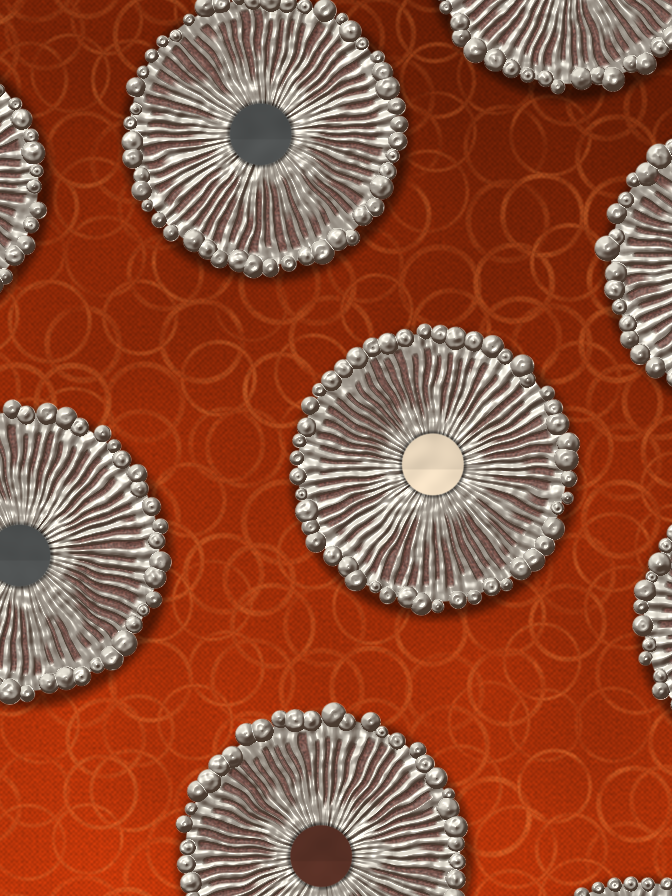
Reproduce this pattern procedurally as a WebGL 2 fragment shader.

```glsl
#version 300 es
precision highp float;
// Silver relief medallions with mirror hubs on orange canvas stamped with rings.

#define GROOVES 56.0
#define BEADS 48.0
#define DISC_RADIUS 0.203
#define MIRROR_RADIUS 0.047
#define RING_CELL 0.088
#define RING_RADIUS 0.056
#define RING_WIDTH 0.0037
#define WEAVE 130.0

uniform vec2 u_resolution;
out vec4 fragColor;

const float TAU = 6.28319;
const vec3 ORANGE = vec3(0.62, 0.175, 0.03);
const vec3 RING = vec3(0.76, 0.36, 0.15);
const vec3 SILVER_DARK = vec3(0.29, 0.23, 0.19);
const vec3 SILVER = vec3(0.62, 0.59, 0.55);
const vec3 SILVER_LIGHT = vec3(0.88, 0.86, 0.81);
const vec3 GROOVE_RED = vec3(0.43, 0.25, 0.22);

vec2 hash2(vec2 p) {
  p = vec2(dot(p, vec2(127.1, 311.7)), dot(p, vec2(269.5, 183.3)));
  return fract(sin(p) * 43758.5);
}

float corner(vec2 cell, vec2 f, vec2 o) {
  return dot(hash2(cell + o) * 2.0 - 1.0, f - o);
}

float gradientNoise(vec2 p) {
  vec2 i = floor(p), f = fract(p), u = f * f * (3.0 - 2.0 * f);
  return mix(mix(corner(i, f, vec2(0, 0)), corner(i, f, vec2(1, 0)), u.x),
             mix(corner(i, f, vec2(0, 1)), corner(i, f, vec2(1, 1)), u.x), u.y);
}

// Loose staggered grid: s is the column (-1..1), j the row from the top.
vec2 medallionCenter(float s, float j) {
  float x = 0.392 + j * (0.458 - 0.207 * j) + s * (0.498 + 0.047 * j * j)
          + s * s * (-0.042 + j * (0.042 * j - 0.069));
  float y = 0.196 + j * (0.462 + 0.038 * j) - s * (0.174 + j * (0.035 + 0.007 * j))
          - s * s * (0.101 - 0.01 * j);
  return vec2(x, y);
}

// Height of a medallion; also gives its outline distance and groove mask.
float relief(vec2 q, float radius, float seed, out float edge, out float groove) {
  float r = length(q), turn = atan(q.y, q.x) / TAU;
  float t = (turn + 0.011 * gradientNoise(q * 22.0 + seed)) * GROOVES;
  float f = fract(t) - 0.5, arc = TAU * r / GROOVES;
  vec2 h = hash2(vec2(mod(floor(t), GROOVES), seed));
  float start = radius * mix(0.32, 0.75, h.x * h.x);
  float stop = radius * mix(0.84, 0.93, h.y);
  groove = smoothstep(0.0015, -0.0015, abs(f) * arc - arc * mix(0.11, 0.27, h.y))
         * smoothstep(start, start + 0.02, r) * (1.0 - smoothstep(stop - 0.008, stop, r));
  float height = 0.0045 * (1.0 - groove)
    - 0.0022 * cos(TAU * f) * smoothstep(0.05, 0.12, r)
    + 0.004 * gradientNoise(q / max(r, 0.001) * 13.0 + r * 9.0 + seed)
    + 0.0035 * gradientNoise(q * 75.0 + seed);

  // Beads around the rim
  edge = r - radius;
  for (float k = -1.0; k <= 1.0; k++) {
    float id = floor(turn * BEADS) + k;
    vec2 b = hash2(vec2(mod(id, BEADS) + 91.0, seed));
    float angle = TAU * (id + 0.5 + 0.4 * (b.x - 0.5)) / BEADS;
    float size = radius * mix(0.045, 0.092, b.y);
    float d = length(q - (radius + 0.014 * (b.x - 0.5)) * vec2(cos(angle), sin(angle)));
    edge = min(edge, d - size);
    if (d < size) {
      float dome = sqrt(size * size - d * d) + 0.0012 * sin(d / size * 7.0 + b.x * TAU);
      height = max(height, 0.003 + dome + 0.003 * gradientNoise(q * 110.0));
    }
  }
  return height;
}

vec3 canvas(vec2 p, float px) {
  vec3 color = ORANGE * (0.78 + 0.3 * p.y - 0.22 * p.x * (1.0 - 0.6 * p.y));
  color *= 1.0 + 0.14 * gradientNoise(p * 5.0);
  vec2 cell = floor(p / RING_CELL);
  float paint = 0.0;
  for (int y = -1; y <= 1; y++) for (int x = -1; x <= 1; x++) {
    vec2 id = cell + vec2(x, y), h = hash2(id + 7.0), g = hash2(id + 53.0);
    vec2 q = p - (id + 0.5 + 0.7 * (h - 0.5)) * RING_CELL;
    float d = abs(length(q) - RING_RADIUS * mix(0.9, 1.08, g.x)) - RING_WIDTH * mix(0.6, 1.2, h.y);
    float wear = clamp(0.65 + 0.9 * gradientNoise(q * 28.0 + id * 3.0), 0.1, 1.0);
    paint = max(paint, smoothstep(px + 0.001, -px - 0.001, d) * wear * mix(0.4, 0.95, g.y));
  }
  color = mix(color, RING * (0.85 + 0.2 * p.y), paint * 0.85);
  float weave = sin(p.x * TAU * WEAVE) * sin(p.y * TAU * WEAVE);
  return color * (1.0 + 0.07 * weave + 0.16 * gradientNoise(p * 190.0));
}

void main() {
  float px = 1.0 / u_resolution.x;
  vec2 p = vec2(gl_FragCoord.x, u_resolution.y - gl_FragCoord.y) * px; // y runs down

  // Nearest medallion
  float nearest = 9.0, radius = DISC_RADIUS, seed = 0.0;
  vec2 center = vec2(0.0);
  for (float s = -1.0; s <= 1.0; s++) for (float j = 0.0; j <= 3.0; j++) {
    vec2 c = medallionCenter(s, j);
    float size = DISC_RADIUS + 0.014 * (hash2(vec2(s, j) + 3.0).x - 0.5);
    float d = length(p - c) - size;
    if (d < nearest) { nearest = d; center = c; radius = size; seed = s * 5.0 + j + 11.0; }
  }
  vec2 q = p - center;

  float edge, groove, e, g, step1 = 0.0016;
  float h = relief(q, radius, seed, edge, groove);
  vec2 slope = vec2(relief(q + vec2(step1, 0), radius, seed, e, g),
                    relief(q + vec2(0, step1), radius, seed, e, g)) - h;
  vec3 normal = normalize(vec3(-clamp(slope / step1, -2.0, 2.0), 1.0));

  // Silver paste
  vec3 light = normalize(vec3(-0.35, -0.6, 0.8));
  float tone = dot(normal, light);
  vec3 silver = mix(SILVER_DARK, SILVER, smoothstep(0.0, 0.74, tone));
  silver = mix(silver, SILVER_LIGHT, smoothstep(0.7, 0.97, tone));
  silver += 0.22 * pow(max(dot(normal, normalize(light + vec3(0, 0, 1))), 0.0), 30.0);
  silver = mix(silver, GROOVE_RED * (0.9 + 0.7 * gradientNoise(q * 260.0)), groove * 0.75);

  // Mirror hub, pale where it catches the light
  vec2 m = q - 0.014 * (hash2(vec2(seed, 4.0)) - 0.5);
  float hub = length(m) - MIRROR_RADIUS;
  float glow = 1.0 - smoothstep(0.05, 0.25, distance(center, vec2(0.65, 0.69)));
  vec3 mirror = mix(vec3(0.29, 0.30, 0.30), vec3(0.33, 0.18, 0.14), smoothstep(0.9, 1.25, center.y));
  mirror = mix(mirror, vec3(0.88, 0.81, 0.71), glow);
  mirror *= 1.0 + 0.12 * gradientNoise(m * 30.0 + seed) + 0.08 * smoothstep(0.006, 0.009, m.y);
  silver *= 1.0 - 0.45 * smoothstep(0.006, 0.0, abs(hub));
  silver = mix(silver, mirror, smoothstep(px, -px, hub + 0.001));

  // Contact shadow, then the medallion on top
  float shade = length(q - vec2(0.004, 0.009)) - radius;
  vec3 color = canvas(p, px) * mix(0.5, 1.0, smoothstep(0.004, 0.028, shade));
  color = mix(color, silver, smoothstep(px, -px, edge));
  fragColor = vec4(clamp(color, 0.0, 1.0), 1.0);
}
```
